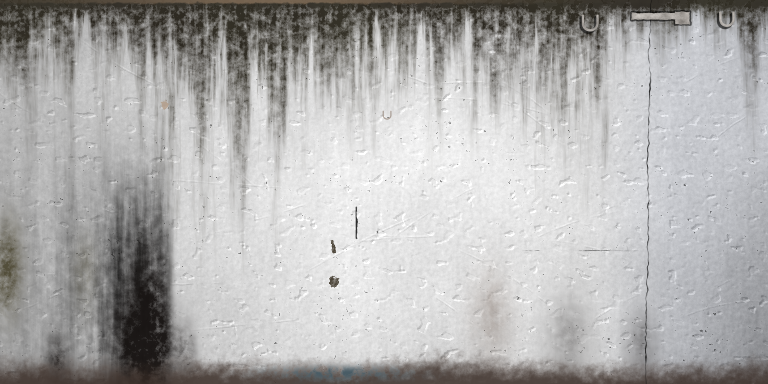
This texture is drawn by a Shadertoy shader. Its source:

```glsl
// A weathered white plaster wall: dark drips run from the top edge, soot rises
// at the lower left, and a crack, hooks and scratches mark the surface.
// Stretched gradient noise makes the stains; distance functions make the rest.

vec2 hash2(vec2 p) {
  vec3 q = fract(p.xyx * vec3(0.1031, 0.103, 0.0973));
  q += dot(q, q.yzx + 33.33);
  return fract((q.xx + q.yz) * q.zy);
}

float corner(vec2 i, vec2 f, vec2 o) {
  return dot(hash2(i + o) * 2.0 - 1.0, f - o);
}

float noise(vec2 p) {
  vec2 i = floor(p), f = p - i, e = vec2(1, 0);
  vec2 u = f * f * f * (f * (f * 6.0 - 15.0) + 10.0);
  return mix(mix(corner(i, f, e.yy), corner(i, f, e), u.x),
             mix(corner(i, f, e.yx), corner(i, f, e.xx), u.x), u.y);
}

float fbm(vec2 p) {
  float sum = 0.0, amp = 0.6;
  for (int i = 0; i < 5; i++) {
    sum += amp * noise(p);
    p = mat2(1.6, 1.2, -1.2, 1.6) * p + 17.3;
    amp *= 0.55;
  }
  return sum;
}

// Sparse flat dents in the plaster
float dents(vec2 p) {
  return smoothstep(0.2, 0.34, noise(p * vec2(34, 52)) + 0.25 * noise(p * 120.0));
}

// Soft patch, 1 at its centre
float blob(vec2 p, float cx, float cy, float w, float h) {
  vec2 q = (p - vec2(cx, cy)) / vec2(w, h);
  return exp(-dot(q, q));
}

float line(float dist, float width) {
  float aa = 0.7 / iResolution.y;
  return 1.0 - smoothstep(width - aa, width + aa, dist);
}

void stain(inout vec3 col, vec3 tint, float amount) {
  col = mix(col, tint, clamp(amount, 0.0, 0.95));
}

// Open U: lower half ring with two short arms
float hook(vec2 p, float r) {
  return p.y < 0.0 ? abs(length(p) - r) : length(vec2(abs(p.x) - r, max(p.y - r, 0.0)));
}

float box(vec2 p, float cx, float cy, float w, float h) {
  vec2 d = abs(p - vec2(cx, cy)) - vec2(w, h);
  return length(max(d, 0.0)) + min(max(d.x, d.y), 0.0);
}

float hooks(vec2 p) {
  return min(hook(p - vec2(1.537, 0.94), 0.019), hook(p - vec2(1.893, 0.95), 0.017));
}

void mainImage(out vec4 fragColor, in vec2 fragCoord) {
  vec2 p = fragCoord / iResolution.y, across = vec2(p.x, 0);
  float x = p.x, y = p.y, depth = 1.0 - y;
  float cloud = fbm(p * 4.0), grain = fbm(p * 38.0), grit = fbm(p * 90.0 + 5.0);
  float streak = fbm(vec2(x * 20.0, y * 1.6)), fine = fbm(vec2(x * 60.0, y * 5.0 + 9.0));
  float worn = smoothstep(-0.15, 0.2, fbm(p * 16.0 + 40.0));

  // Plaster, brightest in the middle, dim at both ends
  float tone = 0.71 + 0.22 * blob(p, 1.07, 0.5, 0.85, 0.65) + 0.09 * cloud + 0.04 * fine;
  tone -= 0.2 * smoothstep(1.5, 2.05, x) * smoothstep(0.75, 0.0, y);
  vec3 col = tone * mix(vec3(1), vec3(0.985, 0.995, 1.02), smoothstep(1.5, 1.8, x));

  // Dents and grit lit from the upper left, with dark flecks
  vec2 toLight = vec2(-0.004, 0.004);
  col += 0.09 * (dents(p + toLight) - dents(p)) * (0.4 + worn);
  col += 0.07 * (grain - fbm((p + toLight) * 38.0)) + 0.09 * grit;
  col *= 1.0 - 0.5 * smoothstep(0.26, 0.42, grit + 0.25 * cloud) * worn;

  // Broken trowel scratches: a bright ridge above a thin shadow
  for (int i = 0; i < 30; i++) {
    vec2 h = hash2(vec2(i, 7)), k = hash2(vec2(i, 31));
    vec2 q = p - vec2(h.x * 2.0, 0.12 + 0.72 * h.y);
    float a = (k.x - 0.5) * 1.3, size = 0.08 + 0.19 * k.y;
    q = mat2(cos(a), -sin(a), sin(a), cos(a)) * q;
    float d = q.y + (h.x - 0.35) * 1.8 * q.x * q.x + 0.008 * cloud + 0.002 * grain;
    float fade = (1.0 - smoothstep(0.3 * size, size, abs(q.x))) * worn;
    col += fade * (0.08 * line(abs(d), 0.0008) - 0.1 * line(abs(d + 0.004), 0.0007));
  }

  // Grey wash on the left, ending sharply beside the soot
  float edge = 1.0 - smoothstep(0.42, 0.465, x + 0.02 * cloud);
  float wash = edge * smoothstep(0.85, 0.3, y) * (0.14 + 0.33 * blob(p, 0.37, 0.25, 0.16, 0.35));
  col *= 1.0 - clamp(wash * (1.0 + 1.5 * streak + fine + grain), 0.0, 0.8);
  float soot = 1.15 * blob(p, 0.385, 0.1, 0.085, 0.14) * mix(0.3, 1.0, edge)
    + 0.4 * blob(p, 0.39, 0.27, 0.06, 0.14) * edge
    + 0.7 * blob(p, 0.15, 0.06, 0.03, 0.06) + 0.45 * blob(p, 0.48, 0.08, 0.03, 0.07)
    + 0.25 * blob(p, 1.48, 0.12, 0.06, 0.12) + 0.3 * blob(p, 1.67, 0.1, 0.04, 0.09);
  stain(col, vec3(0.09, 0.075, 0.07), soot * (0.85 + 0.5 * streak + grain + 0.8 * cloud + 0.7 * grit));

  // Olive and rusty patches
  float moss = 0.8 * blob(p, 0.02, 0.3, 0.035, 0.11) + 0.3 * blob(p, 0.22, 0.28, 0.03, 0.09);
  stain(col, vec3(0.31, 0.29, 0.21), moss * (1.0 + grain + cloud + grit));
  stain(col, vec3(0.47, 0.41, 0.37), 0.33 * blob(p, 1.28, 0.18, 0.055, 0.12) * (1.0 + streak + grain));

  // Drips from the top, each column with its own reach
  float reach = mix(1.0, 0.4, smoothstep(1.56, 1.66, x)) + 0.7 * blob(across, 1.96, 0.0, 0.03, 1.0);
  reach *= 0.75 + 0.6 * blob(across, 0.58, 0.0, 0.2, 1.0) + 0.3 * blob(across, 1.44, 0.0, 0.14, 1.0);
  reach *= 0.17 * clamp(1.0 + 2.4 * streak + 1.2 * fine, 0.15, 2.2);
  float drip = exp(-pow(max(depth + 0.05 * cloud, 0.0) / (reach + 0.012), 1.7));
  drip *= 0.82 + 1.1 * grain + 0.7 * cloud + 0.7 * fine + 0.8 * grit;
  drip = max(drip, 0.9 - 0.9 * smoothstep(0.01, 0.045, depth + 0.05 * grain));
  stain(col, mix(vec3(0.12, 0.1, 0.08), vec3(0.19, 0.18, 0.13), 0.5 + cloud), drip);
  float rim = smoothstep(0.988, 0.995, y + 0.01 * grain) * blob(across, 0.7, 0.0, 0.5, 1.0);
  stain(col, vec3(0.55, 0.46, 0.37), 0.75 * rim);

  // Dirty foot of the wall with flakes of blue paint
  float foot = 1.0 - smoothstep(0.0, 0.08, y + 0.05 * cloud + 0.04 * grain);
  stain(col, vec3(0.23, 0.18, 0.155), 0.85 * foot);
  stain(col, vec3(0.27, 0.35, 0.39), blob(p, 0.88, 0.028, 0.17, 0.018) * smoothstep(-0.2, 0.2, grain));

  // Long crack, gouges and chips
  float crack = abs(x - 1.682 - 0.012 * y - 0.006 * noise(vec2(y * 9.0, 3.4)) - 0.005 * noise(vec2(y * 60.0, 8.4)));
  col *= 1.0 - (0.35 + 0.45 * worn) * line(crack, 0.0012 + 0.003 * grain);
  col *= 1.0 - 0.8 * line(box(p, 0.928 + 0.004 * grain, 0.42, 0.0, 0.04), 0.0018 + 0.003 * grain);
  col *= 1.0 - 0.6 * worn * line(box(p, 1.52, 0.348 + 0.006 * cloud, 0.16, 0.0), 0.001 + 0.002 * grain);
  float chip = min(length(p - vec2(0.872, 0.265)) - 0.012, box(p, 0.866, 0.36, 0.001, 0.014) - 0.002);
  stain(col, vec3(0.27, 0.24, 0.19), (0.8 + grit) * line(chip + 0.035 * grain, 0.0));
  stain(col, vec3(0.7, 0.61, 0.53), 0.8 * line(length(p - vec2(0.43, 0.73)) + 0.02 * grain, 0.01));
  stain(col, vec3(0.48, 0.4, 0.34), 0.6 * line(hook(p - vec2(1.008, 0.7), 0.01), 0.0015));

  // Iron hooks and the pale bracket, each with a shadow
  col *= 1.0 - 0.6 * line(hooks(p + 0.005), 0.004);
  float plate = min(box(p, 1.72, 0.958, 0.075, 0.009), box(p, 1.777, 0.953, 0.019, 0.016)) + 0.006 * grain;
  col *= 1.0 - 0.6 * line(plate, 0.004);
  stain(col, vec3(0.68, 0.66, 0.64) + 0.4 * grain, max(line(hooks(p), 0.003), line(plate, 0.0)));
  fragColor = vec4(clamp(col, 0.0, 1.0), 1);
}
```
